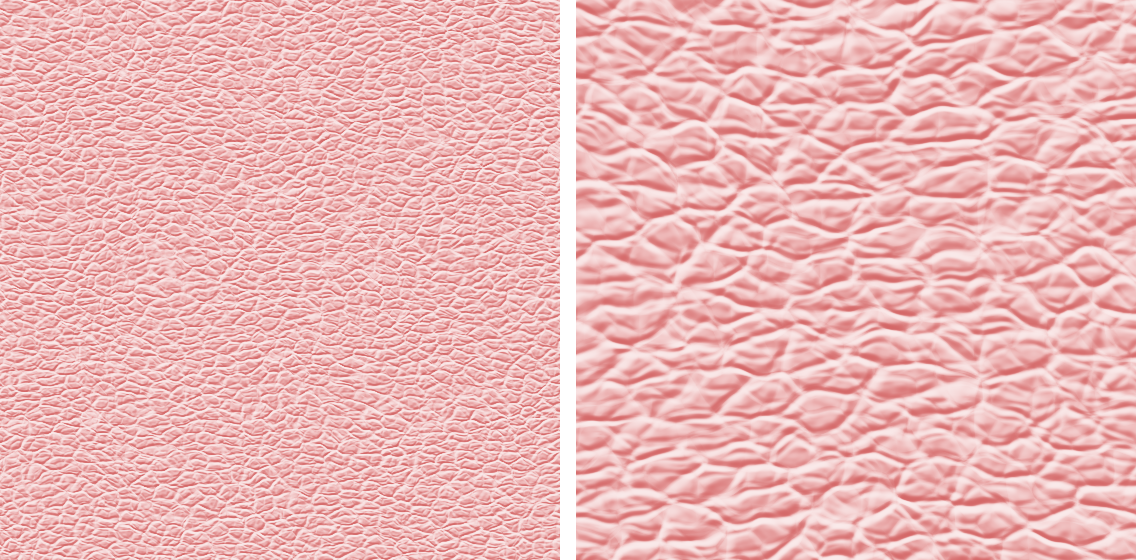
Left, the full canvas; right, a detail of the centre.
This texture is drawn by a WebGL 2 fragment shader. Its source:

```glsl
#version 300 es
precision highp float;
// Soft pink grained leather: flat pebbles with thin pale crests, lit from above.

uniform vec2 u_resolution;
out vec4 fragColor;

const vec3 SHADOW_PINK = vec3(0.83, 0.40, 0.40);
const vec3 BASE_PINK = vec3(0.93, 0.71, 0.71);
const vec3 LIGHT_PINK = vec3(0.98, 0.92, 0.92);
const vec2 LIGHT_STEP = vec2(-0.0008, 0.0026);

// Two random values in 0..1 for an integer cell.
vec2 hash2(vec2 cell) {
    uvec2 v = uvec2(ivec2(cell) + 4096);
    v = v * 1664525u + 1013904223u;
    v.x += v.y * 1664525u;
    v.y += v.x * 1664525u;
    v ^= v >> 16u;
    v.x += v.y * 1664525u;
    v.y += v.x * 1664525u;
    v ^= v >> 16u;
    return vec2(v & 65535u) / 65535.0;
}

float cornerGradient(vec2 cell, vec2 offset) {
    float angle = 6.28318 * hash2(cell).x;
    return dot(vec2(cos(angle), sin(angle)), offset);
}

float gradientNoise(vec2 p) {
    vec2 cell = floor(p);
    vec2 f = p - cell;
    vec2 u = f * f * f * (f * (f * 6.0 - 15.0) + 10.0);
    vec2 e = vec2(1.0, 0.0);
    float bottom = mix(cornerGradient(cell, f), cornerGradient(cell + e.xy, f - e.xy), u.x);
    float top = mix(cornerGradient(cell + e.yx, f - e.yx), cornerGradient(cell + e.xx, f - e.xx), u.x);
    return mix(bottom, top, u.y);
}

// Zero on the borders between scattered cells, growing towards their centres.
float cellGap(vec2 p) {
    vec2 cell = floor(p);
    float nearest = 8.0;
    float second = 8.0;
    for (int y = -1; y <= 1; y++) {
        for (int x = -1; x <= 1; x++) {
            vec2 neighbour = cell + vec2(x, y);
            float d = distance(p, neighbour + hash2(neighbour));
            second = min(second, max(nearest, d));
            nearest = min(nearest, d);
        }
    }
    return second - nearest;
}

// Height of a flat pebble in x, pale crest along its border in y.
vec2 pebble(vec2 p, float edge) {
    float gap = cellGap(p);
    return vec2(smoothstep(-0.2 * edge, edge, gap), 1.0 - smoothstep(0.0, 0.8 * edge, gap));
}

// Bends the grain so that rows wander and cell edges wrinkle.
vec2 warp(vec2 p) {
    vec2 broad = vec2(gradientNoise(p * 6.0 + 31.0), gradientNoise(p * 5.0));
    vec2 fine = vec2(gradientNoise(p * 50.0 + 7.0), gradientNoise(p * 50.0 + 83.0));
    return p + 0.025 * broad + 0.005 * fine;
}

vec2 rotate(vec2 p, float angle) {
    float c = cos(angle);
    float s = sin(angle);
    return vec2(c * p.x - s * p.y, s * p.x + c * p.y);
}

// Leather height in x, crest strength in y.
vec2 leatherRelief(vec2 p) {
    vec2 q = warp(p);
    float depth = 1.0 + 0.4 * gradientNoise(p * vec2(12.0, 18.0) + 17.0);
    vec2 folds = pebble(rotate(q, 0.35) * vec2(14.0, 23.0), 0.15);
    vec2 grain = pebble(q * vec2(28.0, 52.0) + 40.0, 0.36);
    vec2 smallGrain = pebble(q * vec2(52.0, 92.0) + 90.0, 0.5);
    float pores = 0.35 * gradientNoise(p * vec2(120.0, 160.0));
    return 0.4 * folds + depth * grain + 0.45 * smallGrain + vec2(pores, 0.0);
}

// Negative tones shade towards the shadow, positive ones towards the light.
vec3 leatherColour(float tone) {
    vec3 shaded = mix(BASE_PINK, SHADOW_PINK, max(-tone, 0.0));
    return mix(shaded, LIGHT_PINK, max(tone, 0.0));
}

void main() {
    vec2 p = gl_FragCoord.xy / u_resolution.y;
    vec2 here = leatherRelief(p);
    vec2 above = leatherRelief(p + LIGHT_STEP);
    float slope = here.x - above.x;
    float mottle = 0.04 * gradientNoise(p * 4.0 + 53.0);
    float tone = tanh(1.7 * slope + 0.4 * above.y + mottle - 0.08);
    fragColor = vec4(leatherColour(tone), 1.0);
}
```
